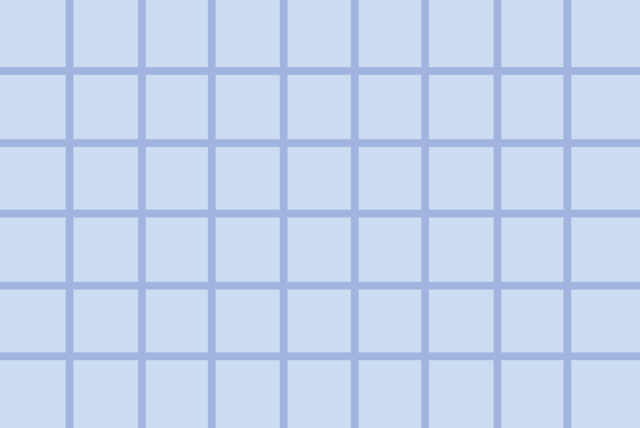
This pattern is drawn by a Shadertoy shader. Its source:

```glsl
// A pale blue grid of nine by six square cells ruled with flat periwinkle lines.
// Each axis finds its nearest inner rule, nudges it with a small sine wobble,
// and turns the distance to it into a smooth band; the two bands are united.

const vec2 CELLS = vec2(9.0, 6.0);
const float LINE_WIDTH = 0.109;   // in cells
const float EDGE_SOFTNESS = 0.015;
const float TAU = 6.2832;

const vec3 PAPER = vec3(0.800, 0.865, 0.950);
const vec3 RULE = vec3(0.630, 0.705, 0.875);

// Small shift of a numbered rule from its even spacing.
float ruleShift(float index, float peak, float period, float amount) {
    return amount * cos(TAU * (index - peak) / period);
}

// Distance to the nearest inner rule; the canvas border carries none.
float ruleDistance(float x, float count, float offset, float peak, float period, float amount) {
    float index = clamp(floor(x - offset + 0.5), 1.0, count - 1.0);
    return abs(x - index - offset - ruleShift(index, peak, period, amount));
}

// Coverage of a band with softened edges.
float band(float dist, float width, float blur) {
    return 1.0 - smoothstep(-blur, blur, dist - 0.5 * width);
}

void mainImage(out vec4 fragColor, in vec2 fragCoord) {
    vec2 p = fragCoord / iResolution.xy * CELLS;
    float pixel = CELLS.y / iResolution.y;
    float blur = max(0.7 * pixel, EDGE_SOFTNESS * 0.8);

    // Upright and level rules, with their slight uneven spacing
    float upright = ruleDistance(p.x, CELLS.x, -0.014, 2.0, 2.5, 0.0095);
    float level = ruleDistance(p.y, CELLS.y, 0.0, 3.0, 2.2, 0.006);

    float ink = band(min(upright, level), LINE_WIDTH, blur);
    fragColor = vec4(mix(PAPER, RULE, ink), 1.0);
}
```
